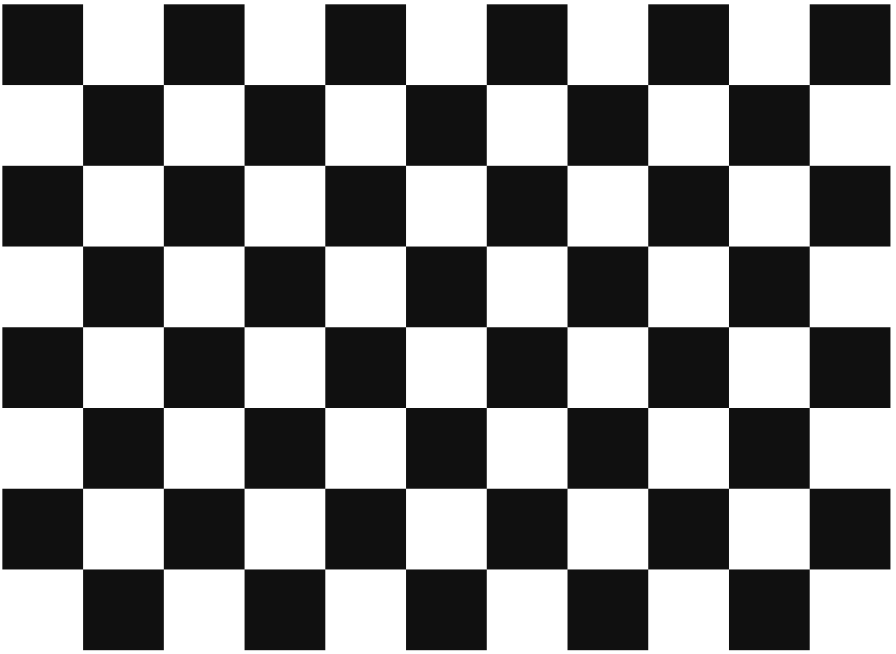
This pattern is drawn by a Shadertoy shader. Its source:

```glsl
#define GRID vec2(11.0, 8.0)
#define CELL 0.12345
#define BOARD_ORIGIN vec2(0.0036, 0.0058)
#define INK vec3(0.063)
#define PAPER vec3(1.0)

// Square wave per axis: +1 in even cells, -1 in odd cells, with soft edges
vec2 cellSign(vec2 p, float pixel) {
    vec2 edgeDistance = abs(fract((p - 0.5) * 0.5) * 2.0 - 1.0) - 0.5;
    return clamp(edgeDistance * 2.0 / pixel, -1.0, 1.0);
}

// Coverage of the whole board
float boardMask(vec2 p, float pixel) {
    vec2 inside = clamp(min(p, GRID - p) / pixel + 0.5, 0.0, 1.0);
    return inside.x * inside.y;
}

void mainImage(out vec4 fragColor, in vec2 fragCoord) {
    // Board coordinates, one unit per cell
    vec2 p = (fragCoord / iResolution.y - BOARD_ORIGIN) / CELL;
    float pixel = 1.0 / (iResolution.y * CELL);

    // Holding the outer cells past the rim keeps its edge from softening twice
    vec2 parity = cellSign(clamp(p, vec2(0.5), GRID - 0.5), pixel);
    float dark = 0.5 - 0.5 * parity.x * parity.y;

    fragColor = vec4(mix(PAPER, INK, dark * boardMask(p, pixel)), 1.0);
}
```
